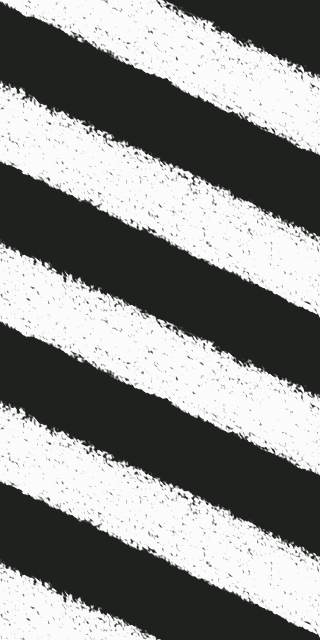
Reproduce this pattern procedurally as a Shadertoy shader.

```glsl
// Chalky white diagonal bands on near-black, four down the canvas.
// Band distances are eroded by gradient-noise grain, strongest along the
// upper edge; the noise wraps so the wear recurs every second band.

float hash(vec2 p) {
    vec3 q = fract(p.xyx * vec3(0.1031, 0.1030, 0.0973));
    q += dot(q, q.yzx + 33.33);
    return fract((q.x + q.y) * q.z);
}

// Contribution of one lattice corner, wrapped vertically
float corner(vec2 cell, vec2 offset, float wrap) {
    cell.y = mod(cell.y, wrap);
    float angle = 6.2832 * hash(cell + wrap);
    return dot(vec2(cos(angle), sin(angle)), offset);
}

// Gradient noise over the unit tile, with freq cells along each axis
float noise(vec2 p, vec2 freq) {
    p *= freq;
    vec2 i = floor(p), f = fract(p);
    vec2 u = f * f * f * (f * (f * 6.0 - 15.0) + 10.0);
    vec2 e = vec2(1.0, 0.0);
    float low = mix(corner(i, f, freq.y),
                    corner(i + e.xy, f - e.xy, freq.y), u.x);
    float high = mix(corner(i + e.yx, f - e.yx, freq.y),
                     corner(i + e.xx, f - e.xx, freq.y), u.x);
    return 1.4 * mix(low, high, u.y);
}

void mainImage(out vec4 fragColor, in vec2 fragCoord) {
    float pixel = 1.0 / iResolution.x;
    float x = fragCoord.x * pixel;
    float down = (iResolution.y - fragCoord.y) * pixel;

    // Sheared coordinates: x runs along the bands, y across them
    vec2 band = vec2(x, down - 0.5 * x);

    // Paper grain and elongated chalk strokes
    float grain = 0.8 * noise(band, vec2(115.0))
                + 0.6 * noise(band, vec2(62.0, 70.0))
                + 0.3 * noise(band, vec2(24.0, 40.0));
    float strokes = noise(band, vec2(5.0, 22.0))
                  + 0.6 * noise(band, vec2(12.0, 54.0));
    float wobble = 0.008 * noise(band, vec2(9.0, 4.0))
                 + 0.006 * noise(band, vec2(34.0, 30.0));

    // Perpendicular distances inside the two edges of a band
    float phase = fract(2.0 * band.y + 0.03 * (x - 0.5) - 0.24) - 0.25;
    float upper = 0.447 * phase + wobble - 0.006 * grain;
    float lower = 0.447 * (0.503 - phase) + wobble - 0.003 * grain;

    // Grain opens up towards the edges, mostly the upper one
    float wear = grain - 0.36 + 0.3 * strokes
               + 1.0 * exp(-max(upper, 0.0) / 0.022)
               + 0.65 * exp(-max(lower, 0.0) / 0.013);
    float chalk = 1.0 - smoothstep(0.0, 1.1, wear);
    chalk *= smoothstep(-pixel, pixel + 0.005, upper)
           * smoothstep(-pixel, pixel, lower);

    vec3 color = mix(vec3(0.12, 0.13, 0.12), vec3(0.985), chalk);
    fragColor = vec4(color, 1.0);
}
```
